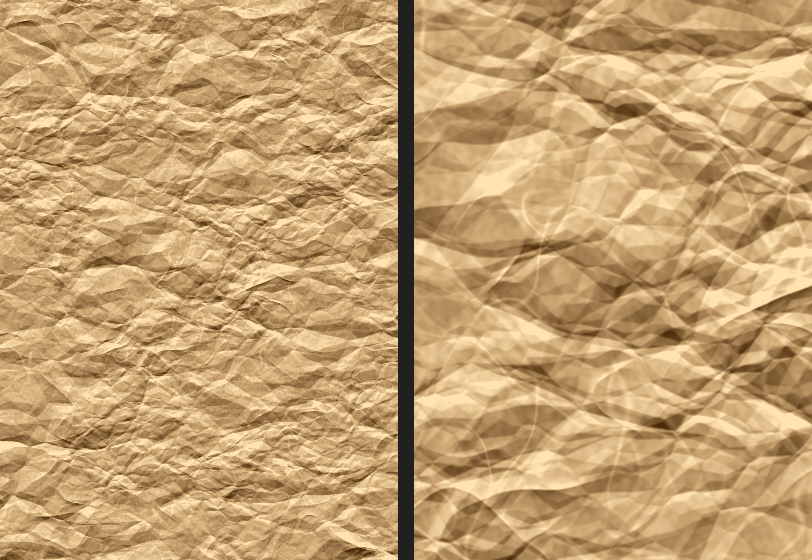
Left, the full canvas; right, a detail of the centre.
Write a WebGL 1 fragment shader that draws this texture.

```glsl
precision highp float;

uniform vec2 u_resolution;

// Paper colours
const vec3 SHADOW = vec3(0.29, 0.165, 0.03);
const vec3 KRAFT = vec3(0.79, 0.64, 0.44);
const vec3 LIGHT = vec3(1.00, 0.89, 0.69);
const float SHADOW_SPAN = 3.2;
const float LIGHT_SPAN = 1.75;

// Relief and lighting
const vec2 LIGHT_DIR = vec2(-0.12, 0.993);
const float CONTRAST = 0.76;
const float SAMPLE_STEP = 0.0012;
const float STRETCH = 1.25;
const float FACET_SCALE = 5.5;
const float FACET_SLOPE = 0.52;
const float FOLD_SCALE = 5.0;
const float FOLD_SLOPE = 2.2;
const float FOLD_SHARPNESS = 13.0;
const float WARP = 0.034;

// Surface detail
const float LINE_SCALE = 8.0;
const float LINE_WIDTH = 0.0022;
const float LINE_STRENGTH = 0.75;
const float GRAIN_SCALE = 140.0;
const float GRAIN_STRENGTH = 0.6;

vec2 hash2(vec2 p) {
  vec3 q = fract(p.xyx * vec3(0.1031, 0.1030, 0.0973));
  q += dot(q, q.yzx + 33.33);
  return fract((q.xx + q.yz) * q.zy);
}

float cornerSlope(vec2 cell, vec2 corner, vec2 f) {
  return dot(hash2(cell + corner) * 2.0 - 1.0, f - corner);
}

float gradientNoise(vec2 p) {
  vec2 i = floor(p);
  vec2 f = p - i;
  vec2 u = f * f * f * (f * (f * 6.0 - 15.0) + 10.0);
  float low = mix(cornerSlope(i, vec2(0.0), f), cornerSlope(i, vec2(1.0, 0.0), f), u.x);
  float high = mix(cornerSlope(i, vec2(0.0, 1.0), f), cornerSlope(i, vec2(1.0), f), u.x);
  return mix(low, high, u.y);
}

// Difference of squared cell distances: flat facets joined by creases
float facets(vec2 p) {
  vec2 i = floor(p);
  vec2 f = p - i;
  float nearest = 8.0;
  float second = 8.0;
  for (int y = -1; y <= 1; y++) {
    for (int x = -1; x <= 1; x++) {
      vec2 cell = vec2(float(x), float(y));
      vec2 d = cell + 0.05 + 0.9 * hash2(i + cell) - f;
      float dist = dot(d, d);
      second = min(second, max(nearest, dist));
      nearest = min(nearest, dist);
    }
  }
  return second - nearest;
}

// Sharp ridge along a wandering line, fading in and out
float fold(vec2 p) {
  float ridge = exp(-FOLD_SHARPNESS * abs(gradientNoise(p))) / FOLD_SHARPNESS;
  return ridge * smoothstep(-0.1, 0.25, gradientNoise(p * 0.9 + 31.7));
}

vec2 bend(vec2 p) {
  vec2 wide = vec2(gradientNoise(p * 5.0 + 3.1), gradientNoise(p * 5.0 + 47.3));
  vec2 tight = vec2(gradientNoise(p * 17.0 + 9.4), gradientNoise(p * 17.0 + 71.9));
  return p + WARP * (wide + 0.35 * tight);
}

float paperHeight(vec2 p) {
  vec2 q = bend(p);
  float h = FOLD_SLOPE * fold(q * FOLD_SCALE + 12.3) / FOLD_SCALE;
  h += FOLD_SLOPE * fold(q * FOLD_SCALE * 2.1 + 83.6) / (FOLD_SCALE * 2.1);
  // Small facets gather in patches, leaving calm flats between
  float rough = mix(0.5, 1.4, smoothstep(-0.25, 0.3, gradientNoise(p * 4.0 + 64.2)));
  float scale = FACET_SCALE;
  float slope = FACET_SLOPE;
  mat2 turn = mat2(0.8, 0.6, -0.6, 0.8);
  for (int layer = 0; layer < 4; layer++) {
    float patchy = layer < 2 ? 1.0 : rough;
    h += patchy * slope * facets(q * scale + 20.0) / scale;
    q = turn * q;
    scale *= 1.85;
    slope *= 0.88;
  }
  return h;
}

// Pale worn lines where the sheet was creased
float wornLines(vec2 p, float scale) {
  vec2 q = bend(p) * scale + 57.0;
  float line = abs(gradientNoise(q));
  float worn = smoothstep(-0.05, 0.25, gradientNoise(p * scale * 0.7 + 15.0));
  return worn * (1.0 - smoothstep(0.0, LINE_WIDTH * scale, line));
}

void main() {
  vec2 p = gl_FragCoord.xy / u_resolution.x;
  vec2 sheet = vec2(p.x, STRETCH * p.y);

  // Slope toward the light, averaged across a narrow strip
  vec2 ahead = LIGHT_DIR * SAMPLE_STEP;
  vec2 aside = vec2(ahead.y, -ahead.x) * 0.5;
  float fall = paperHeight(sheet - ahead - aside) - paperHeight(sheet + ahead - aside);
  fall += paperHeight(sheet - ahead + aside) - paperHeight(sheet + ahead + aside);
  float tone = CONTRAST * fall / (4.0 * SAMPLE_STEP);

  tone += LINE_STRENGTH * (wornLines(p, LINE_SCALE) + wornLines(p.yx + 5.0, LINE_SCALE * 1.7));
  tone += GRAIN_STRENGTH * gradientNoise(p * GRAIN_SCALE);

  vec3 color = mix(KRAFT, SHADOW, clamp(-tone / SHADOW_SPAN, 0.0, 1.0));
  color = mix(color, LIGHT, clamp(tone / LIGHT_SPAN, 0.0, 1.0));
  gl_FragColor = vec4(color, 1.0);
}
```
